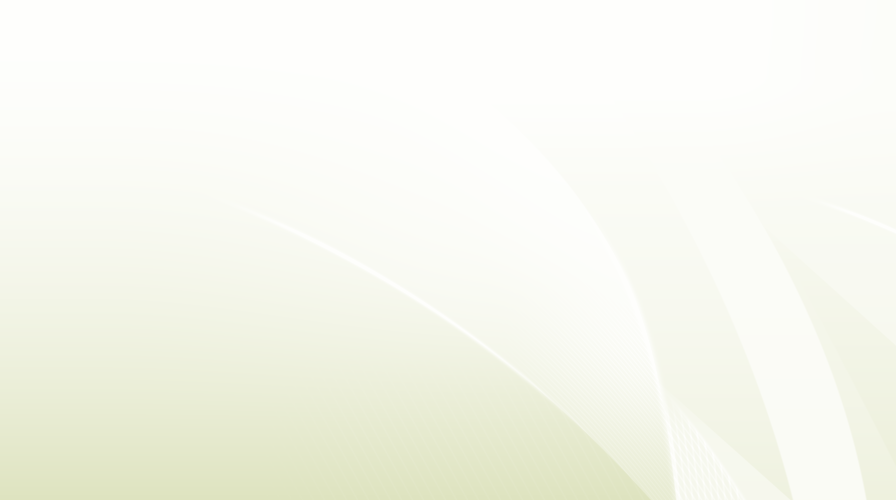
Give the GLSL for this background, as a Shadertoy shader.

```glsl
// Soft step across an edge, one to two pixels wide
float side(float d) {
    float w = 1.2 / iResolution.y;
    return smoothstep(-w, w, d);
}

// Thin bright strand with a soft falloff
float strand(float d, float width) {
    return exp(-d * d / (width * width));
}

// Evenly spaced fine threads
float threads(float v, float spacing) {
    float d = abs(fract(v / spacing) - 0.5) * spacing;
    return 1.0 - smoothstep(0.0, 0.0035, d);
}

void mainImage(out vec4 fragColor, in vec2 fragCoord) {
    vec2 p = fragCoord / iResolution.y;
    float x = p.x, y = p.y;

    // Signed offsets from the sweeping edges
    float s = x - 0.419;
    float arc = y - (0.609 - 0.37 * s - 0.30 * s * s - 0.08 * s * s * s * s);
    float bend = x - (1.353 - 0.12 * y - 0.56 * y * y * y);
    float spur = x - (1.488 - 0.62 * y - 0.5 * y * y);
    float skirt = x - (1.581 - 1.12 * y);
    float rayLeft = x - (1.586 - 0.25 * y - 0.25 * y * y);
    float rayRight = x - (1.733 - 0.18 * y - 0.36 * y * y);
    float blade = x - (1.826 - 0.5 * y - 0.04 * y * y);
    float wing = x - (2.134 - 1.108 * y);

    // Tint rises toward the floor and thins out near the upper middle
    float tint = pow(1.0 - y, 2.0);
    tint *= 1.0 - 0.55 * smoothstep(0.2, 1.1, x) * smoothstep(0.1, 0.6, y);

    // Veil above the long arc, whitest beside the bend
    float veil = side(arc) * smoothstep(0.35, 1.0, x);
    tint *= 1.0 - veil * (0.3 + 0.45 * smoothstep(-0.3, 0.0, bend) * smoothstep(0.0, 0.35, y));

    // Shaded sheet between the bend and the ray
    float sheet = side(bend) * smoothstep(0.85, 0.6, y);
    tint = mix(tint, 0.06 + 0.42 * pow(1.0 - y, 2.0), sheet);
    tint = mix(tint, 0.16, 0.7 * side(bend) * side(-skirt) * smoothstep(0.3, 0.1, y));

    // Pale ray, then the darker folds to its right
    float lowered = smoothstep(0.85, 0.5, y);
    tint = mix(tint, 0.04 + 0.09 * (1.0 - y), side(rayLeft) * lowered);
    float fold = side(rayRight) * smoothstep(0.72, 0.45, y);
    tint = mix(tint, 0.1 + 0.5 * pow(1.0 - y, 1.8), fold);
    tint -= 0.1 * fold * side(-blade) * smoothstep(0.5, 0.1, y);
    tint = mix(tint, 0.03 + 0.28 * (1.0 - y), side(wing) * fold);
    tint += 0.05 * smoothstep(1.4, 1.8, x) * smoothstep(0.5, 0.9, y);

    // Threads under the arc, along its upper side and woven at the spur
    float under = side(-arc) * smoothstep(0.5, 0.75, x) * smoothstep(0.32, 0.1, y);
    tint -= 0.06 * under * threads(x + 0.55 * y, 0.022);
    float over = side(arc) * side(-bend) * smoothstep(0.98, 1.15, x) * smoothstep(0.45, 0.25, y);
    tint -= 0.09 * over * threads(arc + 0.12 * x, 0.0105);
    float weave = side(bend) * side(-spur) * smoothstep(0.22, 0.12, y);
    tint -= 0.12 * weave * (threads(bend, 0.013) + threads(spur, 0.013));

    // Bright rims
    tint -= 0.28 * strand(arc, 0.005) * smoothstep(0.4, 0.7, x) * smoothstep(1.22, 1.0, x);
    tint -= 0.18 * strand(bend, 0.007) * smoothstep(0.6, 0.4, y);
    tint -= 0.15 * strand(spur, 0.004) * smoothstep(0.24, 0.12, y);
    float crest = y - (0.6 - 0.32 * (x - 1.628) - 0.4 * pow(x - 1.628, 2.0));
    tint -= 0.25 * strand(crest, 0.004) * smoothstep(1.6, 1.76, x);

    vec3 white = vec3(0.996, 0.997, 0.99);
    vec3 sage = vec3(0.87, 0.89, 0.75);
    fragColor = vec4(mix(white, sage, clamp(tint, 0.0, 1.0)), 1.0);
}
```
